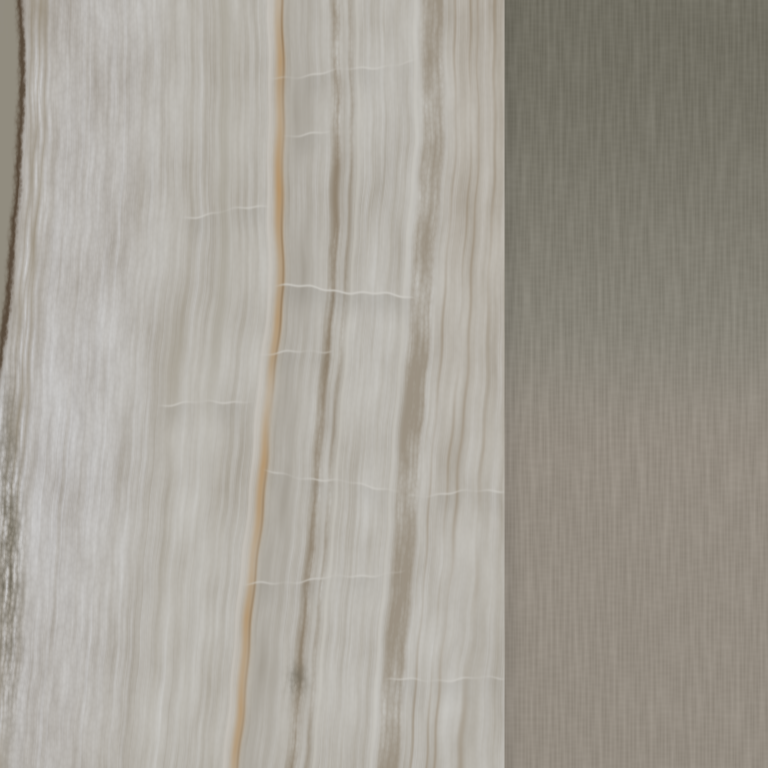
Reproduce this texture procedurally as a Shadertoy shader.

```glsl
vec2 hash2(vec2 p) {
    return fract(sin(vec2(dot(p, vec2(127.1, 311.7)), dot(p, vec2(269.5, 183.3)))) * 43758.5);
}

// Distance to the nearest scattered cell point, centred on zero
float cellular(vec2 p) {
    vec2 id = floor(p), f = fract(p);
    float nearest = 2.0;
    for (int j = -1; j <= 1; j++)
        for (int i = -1; i <= 1; i++) {
            vec2 o = vec2(i, j);
            nearest = min(nearest, length(o + hash2(id + o) - f));
        }
    return nearest - 0.45;
}

// Irregular stripes from phase-modulated sines, about -1 to 1
float stripes(float u, float freq) {
    float sum = 0.0, amp = 0.5;
    for (int i = 0; i < 4; i++) {
        sum += amp * sin(u * freq + 1.7 * sin(u * freq * 0.37 + float(i) * 2.1));
        freq *= 1.83;
        amp *= 0.7;
    }
    return sum;
}

float band(float u, float centre, float width) {
    float d = (u - centre) / width;
    return exp(-d * d);
}

// x: bright crack line, y: soft shade below it
vec2 cracks(vec2 p) {
    vec4 spans[10] = vec4[10](
        vec4(0.36, 0.898, 0.535, 0.919), vec4(0.37, 0.824, 0.43, 0.827),
        vec4(0.24, 0.717, 0.35, 0.733), vec4(0.365, 0.629, 0.535, 0.613),
        vec4(0.335, 0.538, 0.43, 0.544), vec4(0.21, 0.473, 0.33, 0.479),
        vec4(0.35, 0.385, 0.52, 0.362), vec4(0.32, 0.238, 0.52, 0.255),
        vec4(0.50, 0.114, 0.655, 0.117), vec4(0.535, 0.355, 0.655, 0.362));
    vec2 result = vec2(0.0);
    for (int i = 0; i < 10; i++) {
        vec4 s = spans[i];
        float t = (p.x - s.x) / (s.z - s.x);
        float d = p.y - mix(s.y, s.w, t) - 0.002 * sin(p.x * 60.0 + float(i)) - 0.001 * sin(p.x * 190.0);
        float strength = i == 3 ? 1.0 : 0.45 + 0.3 * sin(p.x * 95.0 + float(i));
        strength *= smoothstep(-0.06, 0.06, t) * smoothstep(1.06, 0.94, t);
        result += strength * vec2(band(d, 0.0, 0.0018),
            smoothstep(0.001, -0.004, d) * smoothstep(-0.045, -0.003, d));
    }
    return result;
}

vec3 stone(vec2 p) {
    // Layers lean left towards the bottom, less so beside the panel
    float start = 0.62 + 0.2 * smoothstep(0.0, 0.2, abs(p.x - 0.35));
    float lean = 0.059 * max(start - p.y, 0.0) / start;
    lean *= 1.0 - 0.6 * smoothstep(0.56, 0.657, p.x);
    float u = p.x + lean + 0.001 * sin(p.y * 23.0 + p.x * 9.0) + 0.0007 * sin(p.y * 71.0 + p.x * 40.0);
    float speck = cellular(p * vec2(200.0, 130.0));
    float grain = 0.5 * speck + 0.7 * cellular(vec2(u * 140.0, p.y * 38.0));
    float cloud = cellular(vec2(u * 18.0, p.y * 8.0));
    float streak = cellular(vec2(u * 55.0, p.y * 5.0));
    float thread = cellular(vec2(u * 150.0, p.y * 9.0 + 9.0));
    float left = smoothstep(0.27, 0.12, u);
    float right = smoothstep(0.57, 0.6, u);

    // Pale body with broad and fine layering
    vec3 col = mix(vec3(0.718, 0.704, 0.674), vec3(0.708, 0.693, 0.672), left);
    col = mix(col, vec3(0.70, 0.677, 0.637), right * smoothstep(0.1, 0.8, p.y));
    col += vec3(0.022, 0.025, 0.03) * stripes(u, 95.0) * mix(1.0, 0.45, left);
    col += vec3(0.013, 0.015, 0.019) * stripes(u + 0.3, 330.0) * (1.0 + 2.0 * cloud);
    col -= vec3(0.045, 0.052, 0.063) * streak * mix(0.8, 1.2, left);
    col -= vec3(0.045, 0.049, 0.054) * thread * mix(0.7, 1.0, left);
    col -= vec3(0.05, 0.053, 0.056) * grain * mix(0.4, 1.0, left);
    col -= vec3(0.06, 0.067, 0.074) * cloud;
    col += 0.035 * left * band(p.y, 0.4, 0.22) * vec3(0.7, 0.85, 1.1);

    // Soft beige and grey layers
    float upper = smoothstep(0.42, 0.6, p.y);
    col = mix(col, vec3(0.61, 0.585, 0.525), 0.5 * band(u, 0.293, 0.009) * mix(0.3, 1.0, upper));
    col = mix(col, vec3(0.62, 0.59, 0.53), 0.45 * band(u, 0.244, 0.014) * band(p.y, 0.53, 0.09));
    col = mix(col, vec3(0.60, 0.575, 0.53), 0.6 * band(u, 0.393, 0.021) * (0.6 - cloud - streak));
    col = mix(col, vec3(0.59, 0.55, 0.48), 0.5 * band(u, 0.05, 0.014) * (0.7 + 2.0 * thread));
    for (int i = 0; i < 4; i++) {
        float seam = 0.593 + 0.0165 * float(i) + 0.004 * sin(float(i * i));
        col = mix(col, vec3(0.60, 0.55, 0.48), (0.35 + streak) * band(u, seam, 0.002));
    }

    // Brown veins with ragged strength
    float ragged = clamp(0.7 + 0.4 * grain + cloud + 0.6 * thread, 0.0, 1.0);
    col = mix(col, vec3(0.53, 0.475, 0.40), 0.8 * ragged * band(u, 0.438, 0.006));
    col = mix(col, vec3(0.58, 0.54, 0.48), 0.7 * ragged * band(u, 0.457, 0.003));
    float broad = smoothstep(0.018, 0.01, abs(u - 0.564));
    col = mix(col, vec3(0.59, 0.55, 0.49), 0.85 * broad * ragged);
    col = mix(col, vec3(0.78, 0.77, 0.74), 0.5 * (band(u, 0.541, 0.003) + band(u, 0.466, 0.0025)));

    // Ochre vein between a pale and a brown rim
    col = mix(col, vec3(0.79, 0.77, 0.74), 0.6 * band(u, 0.351, 0.003));
    col = mix(col, vec3(0.70, 0.59, 0.45), (0.75 + cloud) * band(u, 0.364, 0.006));
    col = mix(col, vec3(0.56, 0.46, 0.34), (0.45 + streak) * band(u, 0.368, 0.002));

    // Dark left margin and smudges
    float margin = p.x - 0.026 + 0.13 * max(0.75 - p.y, 0.0) + 0.003 * sin(p.y * 19.0) + 0.004 * grain;
    col = mix(col, vec3(0.57, 0.55, 0.50), smoothstep(0.004, -0.004, margin));
    col = mix(col, vec3(0.29, 0.23, 0.17), 0.85 * band(margin, 0.0, 0.0045));
    float smudge = band(p.x, 0.01, 0.016) * band(p.y, 0.28, 0.18);
    smudge += 0.6 * band(p.x, 0.387, 0.012) * band(p.y, 0.115, 0.02);
    col = mix(col, vec3(0.42, 0.40, 0.35), smudge * clamp(0.5 + grain + thread, 0.0, 1.0));

    vec2 crack = cracks(p);
    col *= 1.0 - 0.05 * crack.y;
    return mix(col, vec3(0.80, 0.79, 0.765), 0.65 * min(crack.x, 1.0));
}

vec3 brushedPanel(vec2 p) {
    // Olive grey above, warm taupe below
    vec3 col = mix(vec3(0.54, 0.525, 0.483), vec3(0.445, 0.434, 0.388), smoothstep(0.45, 1.0, p.y));
    col = mix(vec3(0.58, 0.55, 0.508), col, smoothstep(0.4, 0.6, p.y));
    float threads = cellular(vec2(p.x * 230.0, p.y * 13.0));
    float weave = cellular(vec2(p.x * 50.0, p.y * 190.0));
    col += 0.055 * threads + 0.02 * weave + 0.006 * stripes(p.x, 260.0);
    return col * (1.0 - 0.06 * smoothstep(0.03, 0.0, p.x - 0.657));
}

void mainImage(out vec4 fragColor, in vec2 fragCoord) {
    vec2 p = fragCoord / iResolution.xy;
    float blur = 1.0 / iResolution.x;
    fragColor = vec4(mix(stone(p), brushedPanel(p), smoothstep(-blur, blur, p.x - 0.657)), 1.0);
}
```
